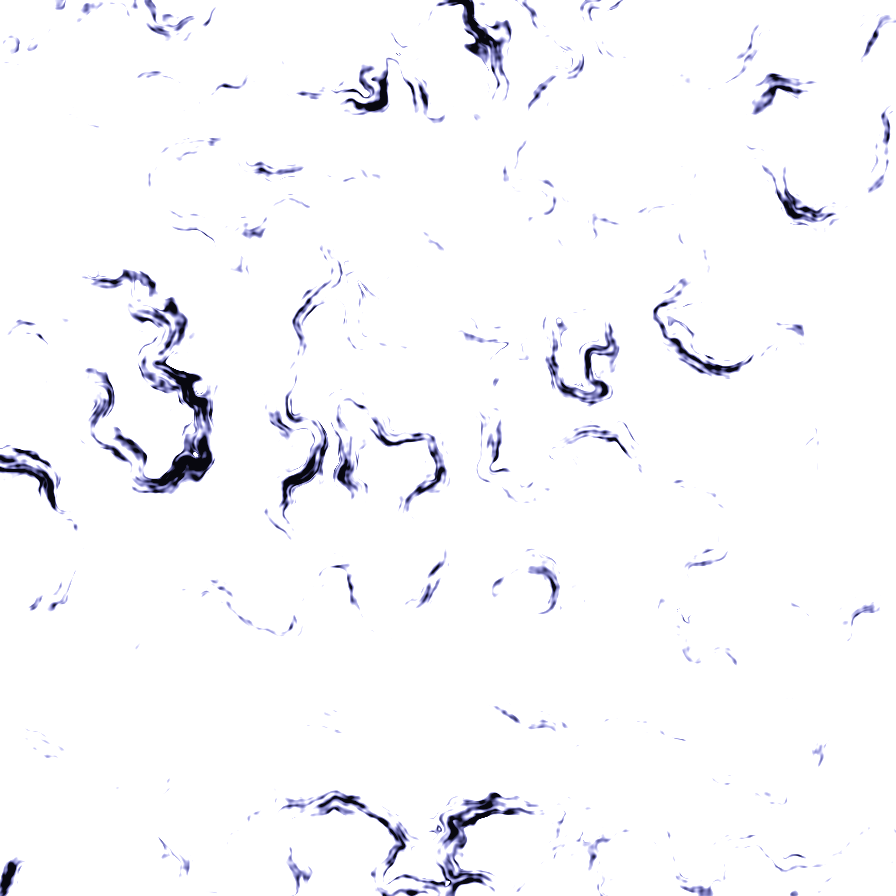
Write a WebGL 1 fragment shader that draws this texture.

```glsl
precision highp float;
// Sparse, frayed indigo ink flecks strung along crooked contours on white paper.
uniform vec2 u_resolution;

const float CONTOUR_SCALE = 7.0;   // cells of the contour field per canvas
const float BAND_WIDTH = 0.012;    // reach of the ink beside a contour
const float INK_START = 0.95;      // density at which the paper begins to tint
const float INK_RANGE = 1.95;      // density span from paper to darkest ink

vec3 latticeGradient(vec3 cell) {
  vec3 h = fract(cell * vec3(0.1031, 0.1030, 0.0973));
  h += dot(h, h.yxz + 33.33);
  h = fract((h.xxy + h.yxx) * h.zyx);
  return normalize(h * 2.0 - 0.999);
}

float cornerValue(vec3 cell, vec3 f, vec3 corner) {
  return dot(latticeGradient(cell + corner), f - corner);
}

// Gradient noise, scaled to a standard deviation of about one.
float gradientNoise(vec3 p) {
  vec3 cell = floor(p);
  vec3 f = p - cell;
  vec3 w = f * f * f * (f * (f * 6.0 - 15.0) + 10.0);
  vec2 o = vec2(0.0, 1.0);
  vec4 low = vec4(cornerValue(cell, f, o.xxx), cornerValue(cell, f, o.yxx),
                  cornerValue(cell, f, o.xyx), cornerValue(cell, f, o.yyx));
  vec4 high = vec4(cornerValue(cell, f, o.xxy), cornerValue(cell, f, o.yxy),
                   cornerValue(cell, f, o.xyy), cornerValue(cell, f, o.yyy));
  vec4 slab = mix(low, high, w.z);
  vec2 edge = mix(slab.xz, slab.yw, w.x);
  return mix(edge.x, edge.y, w.y) * 5.5;
}

// Planar noise; each whole-number layer is an independent pattern.
float layerNoise(vec2 p, float scale, float layer) {
  return gradientNoise(vec3(p * scale + layer * 3.7, layer));
}

vec2 warp(vec2 p, float scale, float amount, float layer) {
  return amount * vec2(layerNoise(p, scale, layer),
                       layerNoise(p, scale, layer + 1.0));
}

// Field whose zero line is the crooked path the flecks follow.
float contourField(vec2 p) {
  vec2 bent = p + warp(p, 16.0, 0.0095, 11.0) + warp(p, 45.0, 0.0021, 21.0);
  return layerNoise(bent, CONTOUR_SCALE, 31.0);
}

// Signed distance to the zero line, from value over slope.
float contourDistance(vec2 p) {
  vec2 e = vec2(0.0015, 0.0);
  float value = contourField(p);
  vec2 slope = vec2(contourField(p + e.xy), contourField(p + e.yx)) - value;
  return clamp(value * e.x / max(length(slope), 0.0001), -0.1, 0.1);
}

// Broken fibres that run parallel to the contour.
float fibres(vec2 p, float dist, float along, float across) {
  return gradientNoise(vec3(p * along, dist * across + 60.5));
}

vec3 inkColour(float amount) {
  float t = clamp(amount, 0.0, 0.97);
  return vec3(1.0 - t, 1.0 - t, 1.0 - t * t);
}

void main() {
  vec2 p = gl_FragCoord.xy / u_resolution.y;
  float dist = contourDistance(p);

  // Clumps leave wide blank areas between dense groups.
  float clump = 0.65 * layerNoise(p, 3.5, 41.0) + 0.75 * layerNoise(p, 10.0, 51.0);
  float strand = 0.9 * fibres(p, dist, 20.0, 120.0)
               + 0.45 * fibres(p + 5.0, dist, 60.0, 240.0);
  float grain = 0.3 * layerNoise(p, 130.0, 71.0);

  float offset = dist / BAND_WIDTH;
  float density = clump + strand + grain - offset * offset;
  gl_FragColor = vec4(inkColour((density - INK_START) / INK_RANGE), 1.0);
}
```
